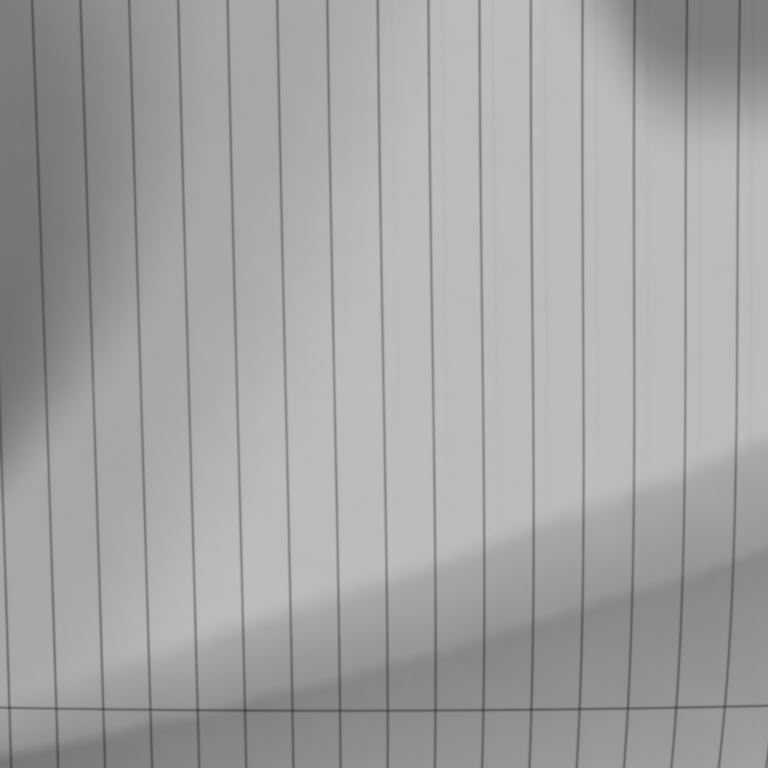
A Shadertoy shader for this texture:

```glsl
// Ruled grey paper under soft, folded shadows: upright rules fan out slightly
// and bend near the bottom, crossed by one margin rule. Smooth curves place the
// shadow edges, a loop places the rules, and layered sines add faint mottling.

const float PAPER = 0.735;
const float HALF_SHADE = 0.655;
const float RULE_WIDTH = 0.0019;
const int FIRST_RULE = -1;
const int LAST_RULE = 15;

// Soft ink profile across a stroke
float stroke(float dist, float width) {
    float d = dist / width;
    return exp(-d * d);
}

// Layered sines, roughly -1 to 1
float mottle(vec2 p) {
    float sum = 0.0;
    float gain = 0.5;
    for (int i = 0; i < 4; i++) {
        sum += gain * sin(p.x + 1.7 * sin(p.y)) * sin(p.y + 1.3 * sin(p.x));
        p = mat2(1.6, 1.2, -1.2, 1.6) * p + 2.3;
        gain *= 0.6;
    }
    return sum;
}

// Horizontal position of rule n at depth t below the top edge
float ruleX(float n, float t) {
    float start = 0.0417 + 0.038 * t - 0.004 * t * t;
    float spacing = 0.06276 - 0.004 * t + 0.0024 * t * t;
    float spread = 0.00022 - 0.0002 * t * t * t * t;
    return start + n * (spacing + n * spread);
}

// Ink of all upright rules, moved sideways by shift
float rules(vec2 p, float shift, float width) {
    float ink = 0.0;
    for (int i = FIRST_RULE; i <= LAST_RULE; i++) {
        ink = max(ink, stroke(p.x - shift - ruleX(float(i), p.y), width));
    }
    return ink;
}

// Darkness on the left with a bowed edge, then a paler half shade
float leftShade(vec2 p) {
    float edge = 0.29 * (1.0 - p.y * p.y / 0.41);
    float blur = mix(0.30, 0.10, clamp(p.y / 0.6, 0.0, 1.0));
    float core = 0.49 - 0.10 * min(p.y, 0.6);
    float tone = mix(core, HALF_SHADE, smoothstep(-blur, 0.04, p.x - edge));
    float paleEdge = 0.56 - 0.30 * p.y - 0.15 * p.y * p.y;
    return tone + (PAPER - HALF_SHADE) * smoothstep(-0.18, 0.08, p.x - paleEdge);
}

// Amount of shadow in the top right corner
float cornerShade(vec2 p) {
    float edge = 0.19 * smoothstep(0.66, 0.90, p.x);
    return smoothstep(0.70, 0.85, p.x) * (1.0 - smoothstep(edge - 0.15, edge + 0.03, p.y));
}

// Two slanted shadow bands across the bottom
float lowerBands(float tone, vec2 p) {
    float upper = 0.898 - 0.25 * p.x - 0.08 * p.x * p.x;
    float lower = 0.985 - 0.20 * p.x - 0.07 * p.x * p.x;
    float along = clamp((p.y - upper) / (lower - upper), 0.0, 1.0);
    float bandTone = mix(0.67, 0.59, along) - 0.03 * (1.0 - p.x) * along;
    float deepTone = 0.53 + 0.35 * max(p.y - lower, 0.0) - 0.07 * pow(1.0 - p.x, 3.0);
    tone = mix(tone, bandTone, smoothstep(-0.018, 0.022, p.y - upper));
    return mix(tone, deepTone, smoothstep(-0.012, 0.014, p.y - lower));
}

void mainImage(out vec4 fragColor, in vec2 fragCoord) {
    vec2 uv = fragCoord / iResolution.xy;
    vec2 p = vec2(uv.x, 1.0 - uv.y);

    // Shadows, with slightly uneven edges
    vec2 q = p + 0.005 * vec2(mottle(p.yx * 19.0), mottle(p * 17.0));
    float tone = leftShade(q);
    tone -= 0.24 * cornerShade(q);
    tone = lowerBands(tone, q);

    // Paper mottling and fine grain
    tone += 0.006 * mottle(p * 24.0) + 0.003 * mottle(p * 260.0);

    // Faint rules showing through from the other side
    float ghost = rules(p, 0.018, 0.003);
    tone -= 0.012 * ghost * smoothstep(0.35, 0.65, p.x) * (1.0 - smoothstep(0.45, 0.75, p.y));

    // Upright rules, a little paler in the middle
    float wear = 0.93 + 0.07 * mottle(vec2(p.x * 9.0, p.y * 30.0));
    float strength = 0.29 + 0.10 * abs(p.y - 0.5);
    tone *= 1.0 - strength * wear * rules(p, 0.0, RULE_WIDTH);

    // Margin rule, sagging at the centre
    float marginY = 0.9215 + 0.018 * p.x - 0.0205 * p.x * p.x;
    tone *= 1.0 - 0.34 * wear * stroke(p.y - marginY, RULE_WIDTH);

    fragColor = vec4(vec3(tone), 1.0);
}
```
